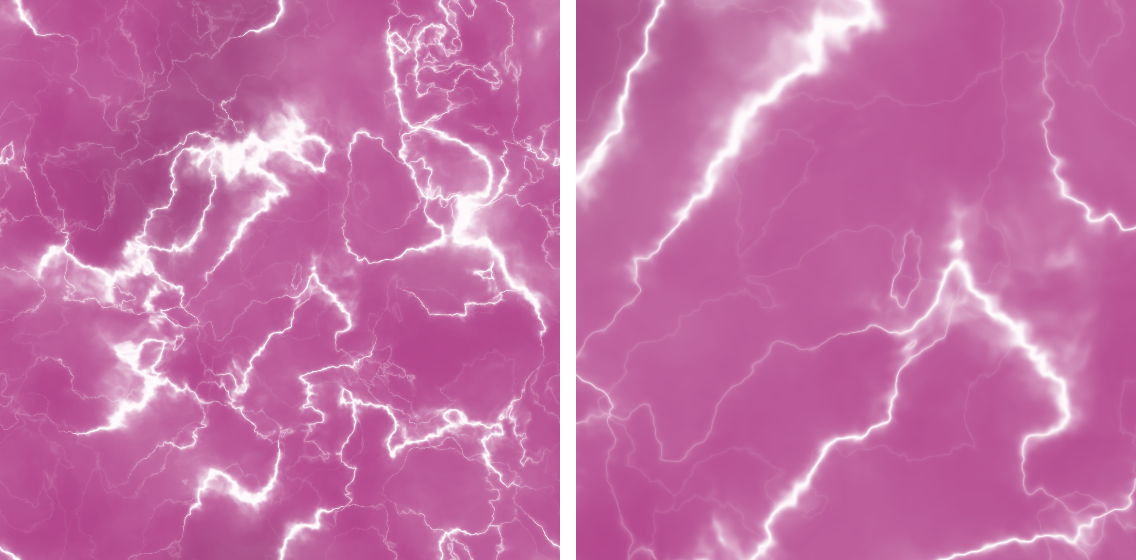
Left, the full canvas; right, a detail of the centre.
Write a WebGL 1 fragment shader that draws this texture.

```glsl
precision highp float;
// Seamless magenta plasma crossed by branching white lightning veins.
// Veins are the zero lines of warped, wrapping fractal noise; a second noise
// varies their strength, from faint filaments to broad glowing bolts.

uniform vec2 u_resolution;

const float TAU = 6.2831853;
const vec3 SHADOW = vec3(0.63, 0.24, 0.49);
const vec3 MAGENTA = vec3(0.705, 0.275, 0.55);
const vec3 GLOW_WHITE = vec3(0.995, 0.975, 0.985);

float hash(vec2 cell, float seed) {
  vec3 q = fract(vec3(cell.xyx + seed * 7.31) * vec3(0.1031, 0.1030, 0.0973));
  q += dot(q, q.yzx + 33.33);
  return fract((q.x + q.y) * q.z);
}

// Dot product of a wrapped lattice gradient with the offset from its corner.
float corner(vec2 cell, vec2 offset, float period, float seed) {
  vec2 wrapped = floor(mod(cell + 0.5, period));
  float angle = TAU * hash(wrapped, seed);
  return dot(vec2(cos(angle), sin(angle)), offset);
}

// Gradient noise over the unit square, repeating at its edges.
float noise(vec2 uv, float period, float seed) {
  vec2 p = uv * period + fract(seed * vec2(0.617, 0.381));
  vec2 i = floor(p);
  vec2 f = p - i;
  vec2 s = f * f * f * (f * (f * 6.0 - 15.0) + 10.0);
  vec2 e = vec2(1.0, 0.0);
  float low = mix(corner(i, f, period, seed),
                  corner(i + e.xy, f - e.xy, period, seed), s.x);
  float high = mix(corner(i + e.yx, f - e.yx, period, seed),
                   corner(i + e.xx, f - e.xx, period, seed), s.x);
  return mix(low, high, s.y);
}

float fbm(vec2 uv, float period, float gain, float seed) {
  float sum = 0.0;
  float amplitude = 1.0;
  for (int octave = 0; octave < 6; octave++) {
    sum += amplitude * noise(uv, period, seed);
    amplitude *= gain;
    period *= 2.0;
    seed += 1.7;
  }
  return sum;
}

// Bends space so that veins jitter and fold.
vec2 warp(vec2 uv, float period, float amount, float seed) {
  vec2 bend = vec2(fbm(uv, period, 0.55, seed), fbm(uv, period, 0.55, seed + 23.0));
  return uv + amount * bend;
}

// Brightness around zero lines; widths gives the thinnest and broadest glow.
float veins(vec2 uv, float period, vec2 widths, float core, float seed) {
  float dist = abs(fbm(uv, period, 0.46, seed));
  float strength = smoothstep(-0.2, 0.4, noise(uv, 3.0, seed + 41.0));
  float width = mix(widths.x, widths.y, strength * strength);
  return pow(width / (dist + core), 1.5);
}

void main() {
  vec2 uv = gl_FragCoord.xy / u_resolution;
  vec2 bent = warp(uv, 5.0, 0.035, 3.0);

  // Broad bolts, medium branches and hair-thin filaments
  float glow = veins(bent, 3.0, vec2(0.003, 0.075), 0.006, 11.0);
  glow += veins(bent, 4.0, vec2(0.002, 0.036), 0.008, 29.0);
  glow += veins(bent, 6.0, vec2(0.003, 0.013), 0.012, 53.0);

  // Soft clouds between the veins, with a few deeper patches
  float haze = max(0.0, 0.06 + 0.16 * fbm(bent, 4.0, 0.55, 71.0));
  float depth = smoothstep(0.1, 0.5, noise(bent, 2.0, 87.0));
  vec3 ground = mix(MAGENTA, SHADOW, depth);

  float light = 1.0 - exp(-glow - haze);
  gl_FragColor = vec4(mix(ground, GLOW_WHITE, light), 1.0);
}
```
